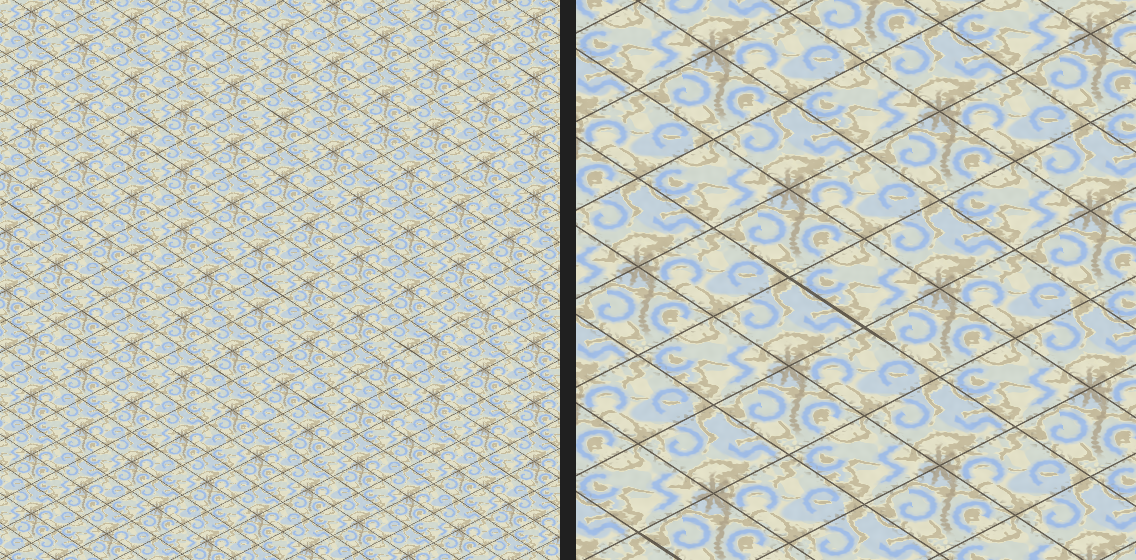
Left: the whole. Right: its middle third, enlarged.
Give the GLSL for this pattern, as a Shadertoy shader.

```glsl
float hash(vec2 p) {
    return fract(sin(dot(p, vec2(127.1, 311.7))) * 43758.5453);
}

// Gradient noise that wraps after a whole number of lattice cells
float cornerSlope(vec2 corner, vec2 offset, float period) {
    float angle = 6.2832 * hash(mod(corner, period) + period);
    return dot(vec2(cos(angle), sin(angle)), offset);
}

float noise(vec2 p, float period) {
    vec2 i = floor(p), f = fract(p), e = vec2(1, 0);
    vec2 w = f * f * f * (f * (f * 6.0 - 15.0) + 10.0);
    return mix(mix(cornerSlope(i, f, period), cornerSlope(i + e, f - e, period), w.x),
               mix(cornerSlope(i + e.yx, f - e.yx, period),
                   cornerSlope(i + 1.0, f - 1.0, period), w.x), w.y);
}

// Distance to one curl: an arc, a spiral or a short wave
float curl(vec2 p, float seed) {
    float turn = 6.2832 * hash(vec2(seed, 3.0));
    float c = cos(turn), s = sin(turn);
    float size = mix(0.85, 1.25, hash(vec2(seed, 6.0)));
    vec2 r = mat2(c, s, -s, c) * (p * vec2(0.85, 1.3)) / size;
    float kind = hash(vec2(seed, 8.0));
    if (kind < 0.35) {
        float wave = abs(r.y - 0.04 * sin(r.x * 29.0)) * 0.7;
        return size * max(wave, abs(r.x) - 0.13);
    }
    float angle = atan(r.y, r.x);
    float radius = 0.08 + 0.017 * angle * step(0.6, kind);
    float gap = (abs(angle) - mix(2.0, 3.2, hash(vec2(seed, 5.0)))) * 0.09;
    return size * max(abs(length(r) - radius), gap);
}

void mainImage(out vec4 fragColor, in vec2 fragCoord) {
    vec2 p = fragCoord / iResolution.y;
    float pixel = 1.0 / iResolution.y;
    mat2 lattice = mat2(0.0898, -0.0592, 0.0898, 0.0462);
    vec2 grid = inverse(lattice) * (p - vec2(0.505, 0.788));

    // Half-cell slips between neighbouring bands
    vec2 slip = 0.5 * vec2(step(2.5, abs(grid.y + 1.5)),
                           max(step(abs(grid.x - 3.25), 1.75), step(1.0, grid.y)));
    vec2 q = grid - slip;
    vec2 f = fract(q);
    float wear = noise(p * 9.0, 64.0);

    // Two curls in each of the four diamonds of a cell
    float curlDistance = 1.0;
    for (int i = 0; i < 8; i++) {
        int quarter = i / 2;
        float seed = float(i) + 1.0;
        vec2 center = 0.25 + 0.5 * vec2(quarter & 1, quarter >> 1);
        center += (float(i & 1) - 0.5) * 0.2;
        center += 0.08 * (vec2(hash(vec2(seed, 1.0)), hash(vec2(seed, 2.0))) - 0.5);
        curlDistance = min(curlDistance, curl(lattice * (f - center) / 0.0898, seed));
    }
    float ragged = noise(q * 40.0, 40.0);
    curlDistance += 0.012 * ragged;

    // Soft patches of mist, cream and pale blue
    float patches = noise(q * 5.0, 5.0) + 0.4 * noise(q * 11.0, 11.0);
    float pools = noise(q * 3.0 + 0.37, 3.0);
    vec3 color = mix(vec3(0.82, 0.85, 0.81), vec3(0.89, 0.88, 0.78),
                     smoothstep(0.02, 0.08, patches));
    color = mix(color, vec3(0.76, 0.82, 0.86), smoothstep(0.17, 0.25, pools));

    // Ragged tan veins with cream rims, thinned out beside the curls
    float vein = abs(noise(q * 4.0 + 0.6, 4.0) + 0.4 * noise(q * 9.0, 9.0));
    vein += 0.09 * ragged + 0.12 * smoothstep(0.06, 0.02, curlDistance);
    color = mix(color, vec3(0.90, 0.89, 0.78), smoothstep(0.13, 0.10, vein));
    color = mix(color, vec3(0.77, 0.73, 0.61), 0.95 * smoothstep(0.085, 0.05, vein));

    // Blue curls with pale halos
    color = mix(color, vec3(0.77, 0.82, 0.85), 0.75 * smoothstep(0.05, 0.025, curlDistance));
    color = mix(color, vec3(0.61, 0.73, 0.91),
                0.9 * smoothstep(0.028, 0.008, curlDistance));

    // Spiky hub at the cell corner, with a stem hanging below
    vec2 hub = lattice * (f - floor(f + 0.5)) / 0.0898;
    float spikes = 0.09 + 0.05 * cos(7.0 * atan(hub.y, hub.x) + 1.0) + 0.07 * ragged;
    float star = smoothstep(0.025, -0.035, length(hub) - spikes);
    vec2 stemPoint = lattice * (f - vec2(0.0, 1.0)) / 0.0898;
    stemPoint = hub.y < 0.0 ? hub : stemPoint;
    float stem = abs(stemPoint.x - 0.06 + 0.03 * sin(stemPoint.y * 14.0)) + 0.03 * ragged;
    stem = smoothstep(0.03, 0.01, stem) * step(stemPoint.y, 0.0)
         * smoothstep(-0.48, -0.40, stemPoint.y);
    color = mix(color, vec3(0.68, 0.63, 0.53), 0.8 * max(star, stem));

    // Fine dark lattice, slightly thickened along rare worn stretches
    vec2 line = abs(fract(grid * 2.0 + 0.5) - 0.5) * 0.5 * vec2(0.0938, 0.0880);
    vec2 width = 0.0004 + vec2(0.0, 0.0005 * smoothstep(0.3, 0.5, wear));
    vec2 ink = 1.0 - smoothstep(width - 0.4 * pixel, width + 0.5 * pixel, line);
    float crumbs = smoothstep(0.005, 0.001, min(line.x, line.y)) * smoothstep(0.05, 0.3, ragged);
    color = mix(color, vec3(0.62, 0.59, 0.51), 0.6 * crumbs);
    color = mix(color, vec3(0.32, 0.29, 0.25), 0.85 * max(ink.x, ink.y));

    color += 0.02 * noise(p * 180.0, 256.0);
    fragColor = vec4(color, 1.0);
}
```
